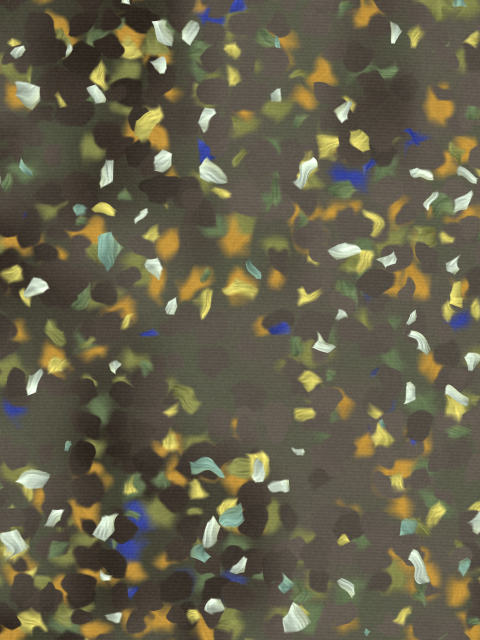
Write a Shadertoy shader that draws this texture.

```glsl
// Pearly flakes suspended in dark brown resin: blurred amber and olive depths,
// smoky rounded chips over them, then sharp yellow and mint flakes on top.
// Each layer scatters warped random polygons on a jittered grid.

const vec3 SHADOW = vec3(0.19, 0.16, 0.13);
const vec3 BROWN  = vec3(0.38, 0.35, 0.31);
const vec3 AMBER  = vec3(0.76, 0.58, 0.24);
const vec3 OLIVE  = vec3(0.52, 0.53, 0.30);
const vec3 GREEN  = vec3(0.40, 0.47, 0.33);
const vec3 YELLOW = vec3(0.82, 0.78, 0.40);
const vec3 TEAL   = vec3(0.50, 0.64, 0.57);
const vec3 MINT   = vec3(0.80, 0.86, 0.78);
const vec3 BLUE   = vec3(0.22, 0.27, 0.60);

const float DEEP_CELL  = 0.058;   // grid sizes, in canvas heights
const float CHIP_CELL  = 0.052;
const float FLAKE_CELL = 0.056;
const float PEARL_CELL = 0.070;
const float RIB_COUNT  = 190.0;
const float RIB_DEPTH  = 0.012;
const float DUST_DEPTH = 0.035;
const int   SIDES = 6;
const float TAU = 6.28318;

vec3 hash3(vec2 p) {
    vec3 q = fract(p.xyx * vec3(0.1031, 0.1030, 0.0973));
    q += dot(q, q.yxz + 33.33);
    return fract((q.xxy + q.yzz) * q.zyx);
}

float noise(vec2 p) {
    vec2 i = floor(p), f = fract(p);
    f = f * f * (3.0 - 2.0 * f);
    vec2 e = vec2(0.0, 1.0);
    return mix(mix(hash3(i).x, hash3(i + e.yx).x, f.x),
               mix(hash3(i + e.xy).x, hash3(i + e.yy).x, f.x), f.y);
}

mat2 rotation(float a) {
    float c = cos(a), s = sin(a);
    return mat2(c, s, -s, c);
}

// Irregular convex chip; roundness blends it towards a disc.
float chipDistance(vec2 q, float size, float roundness, vec2 id) {
    float d = -1.0;
    for (int i = 0; i < SIDES; i++) {
        vec3 r = hash3(id + float(i) * 17.3);
        float a = (float(i) + 0.8 * r.x) * TAU / float(SIDES);
        d = max(d, dot(q, vec2(cos(a), sin(a))) - size * mix(0.5, 1.1, r.y));
    }
    return mix(d, length(q) - size, roundness);
}

// Paints one layer of chips over col; the last palette colour is rare.
void scatter(inout vec3 col, vec2 p, float cell, float cover, vec2 sizes,
             float blur, float roundness, float gloss, vec3 palette[5], float seed) {
    vec2 g = p / cell;
    vec2 warp = vec2(noise(g * 3.0 + seed), noise(g * 3.0 + seed + 41.0)) - 0.5;
    g += 0.28 * warp;
    vec2 home = floor(g);
    for (int y = -1; y <= 1; y++)
    for (int x = -1; x <= 1; x++) {
        vec2 id = home + vec2(x, y);
        vec3 place = hash3(id + seed);
        vec3 look = hash3(id + seed + 71.7);
        float cluster = 0.5 + noise(id * 0.4 + seed);
        if (place.z > cover * cluster) continue;

        vec2 q = rotation(look.x * TAU) * (g - id - 0.15 - 0.7 * place.xy);
        q.y *= mix(1.0, 1.7, look.y);
        float size = mix(sizes.x, sizes.y, look.z);
        float d = chipDistance(q, size, roundness, id + seed);

        // Folded sheen: fine streaks along the chip plus a broad gradient.
        float streak = noise(q * vec2(5.0, 17.0) + place.xy * 50.0) - 0.5;
        float sheen = 1.0 + gloss * (0.8 * streak + 0.5 * q.x / size);
        int pick = int(4.4 * fract(look.x * 7.0 + look.z * 5.0));
        vec3 tint = mix(palette[pick], OLIVE, gloss * max(0.0, -q.y / size));
        col = mix(col, tint * sheen, smoothstep(blur, -blur, d));
    }
}

void mainImage(out vec4 fragColor, in vec2 fragCoord) {
    vec2 p = fragCoord / iResolution.y;
    float aspect = iResolution.x / iResolution.y;

    // Resin tone: dark pools at the left, a paler haze past the centre.
    float haze = noise(p * 5.0 + 3.0) + 0.35 * noise(p * 13.0);
    haze += 0.45 * smoothstep(0.1, 0.6, p.x / aspect);
    vec3 resin = mix(SHADOW, BROWN, smoothstep(0.3, 1.05, haze));
    vec3 col = mix(resin, GREEN * 0.8, 0.5 * noise(p * 16.0 + 9.0));

    vec3 deep[5]   = vec3[5](AMBER, OLIVE, AMBER, GREEN, BLUE);
    vec3 chips[5]  = vec3[5](resin * 0.93, resin, resin * 1.04, resin * 0.97, resin * 0.85);
    vec3 flakes[5] = vec3[5](YELLOW, OLIVE, YELLOW, GREEN, BLUE);
    vec3 pearls[5] = vec3[5](MINT, TEAL, MINT, MINT, YELLOW);

    // Back to front, each layer sharper than the one behind.
    scatter(col, p, DEEP_CELL, 0.75, vec2(0.28, 0.55), 0.20, 0.4, 0.10, deep, 11.0);
    scatter(col, p, CHIP_CELL, 0.62, vec2(0.35, 0.65), 0.09, 0.7, 0.0, chips, 137.0);
    scatter(col, p, FLAKE_CELL, 0.52, vec2(0.18, 0.42), 0.09, 0.1, 0.35, flakes, 263.0);
    scatter(col, p, CHIP_CELL, 0.36, vec2(0.35, 0.60), 0.05, 0.7, 0.0, chips, 389.0);
    scatter(col, p, PEARL_CELL, 0.46, vec2(0.14, 0.36), 0.03, 0.0, 0.40, pearls, 521.0);

    // Fine horizontal ribs and dust on the surface.
    float ribs = sin(TAU * RIB_COUNT * (p.y + 0.03 * p.x * p.x));
    float dust = noise(p * 430.0) - 0.5;
    col += RIB_DEPTH * ribs + DUST_DEPTH * dust;
    fragColor = vec4(clamp(col, 0.0, 1.0), 1.0);
}
```
